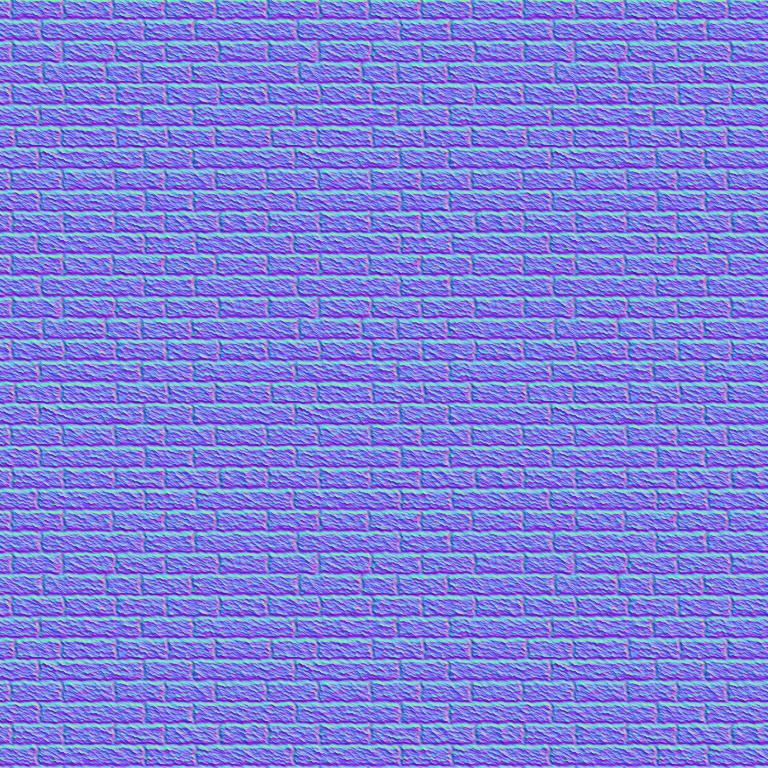
This texture map is drawn by a WebGL 1 fragment shader. Its source:

```glsl
precision highp float;
// Normal map of a rough brick wall: 36 courses, alternating short bricks with
// a long-short-long bond. A height field of bevelled bricks plus stretched
// cellular grain is differentiated; the 12-course tile repeats 3 x 3 times.
uniform vec2 u_resolution;

const float TILE = 12.0; // tile side, in course heights
const float TAU = 6.2831853;

float hash(vec2 p) {
  return fract(sin(dot(p, vec2(127.1, 311.7))) * 4375.85);
}

// Whole-number wrap, safe against rounding at the ends
float wrapIndex(float i, float n) {
  return floor(mod(i + 0.5, n));
}

// Squared distance to the nearest scattered point, wrapping at the tile
float cellular(vec2 p, vec2 frequency) {
  p *= frequency;
  vec2 cell = floor(p);
  vec2 local = p - cell;
  vec2 count = frequency * TILE;
  float nearest = 4.0;
  for (int j = -1; j <= 1; j++) {
    for (int i = -1; i <= 1; i++) {
      vec2 offset = vec2(float(i), float(j));
      vec2 id = vec2(wrapIndex(cell.x + offset.x, count.x),
                     wrapIndex(cell.y + offset.y, count.y));
      vec2 point = vec2(hash(id + 3.1), hash(id + 47.6));
      vec2 d = offset + point - local;
      nearest = min(nearest, dot(d, d));
    }
  }
  return min(nearest, 1.0);
}

// Uneven edges from layered sines with whole periods per tile
vec2 wobble(vec2 p) {
  vec2 a = p * TAU / TILE;
  return vec2(0.03 * sin(19.0 * a.y + 3.0 * a.x) + 0.015 * sin(41.0 * a.y),
              0.022 * sin(11.0 * a.x + 5.0 * a.y) + 0.014 * sin(29.0 * a.x));
}

// Brick relief: x = coverage mask, y = height across the brick
vec2 brick(vec2 p) {
  p += wobble(p) - vec2(0.0, 0.09);
  float course = wrapIndex(floor(p.y), TILE);
  float v = fract(p.y);
  bool longCourse = mod(course, 2.0) < 0.5;
  float x = p.x / 2.4 - (longCourse ? 0.78 : 0.24);

  // Nearest upright joint, and the brick to the right of the last one passed
  float joint = 9.0;
  float brickId = 0.0;
  for (int i = -2; i <= 3; i++) {
    float index = floor(x) + float(i);
    float k = wrapIndex(index, 5.0);
    bool splitJoint = longCourse && k == 1.0 && course == 8.0;
    bool merged = longCourse && (k == 1.0 || k == 4.0) && !splitJoint;
    if (!merged) {
      float at = index + 0.1 * (hash(vec2(k, course)) - 0.5);
      if (splitJoint) at += 0.28;
      joint = min(joint, abs(x - at) * 2.4);
      if (at <= x) brickId = k;
    }
  }

  // Sharp lower edge, longer upper slope, narrow soft ends
  float shift = 0.07 * (hash(vec2(brickId + 8.0, course)) - 0.5);
  float mask = smoothstep(0.02, 0.13 + shift, v)
             * smoothstep(0.01, 0.2 - shift, 1.0 - v)
             * smoothstep(0.02, 0.135, joint);
  return vec2(mask, mask * (0.075 + 0.055 * v));
}

float height(vec2 p) {
  vec2 relief = brick(p);
  vec2 a = p * TAU / TILE;
  // Slanted, gently bent grain; the whole-number shear keeps it wrapping
  vec2 q = p + vec2(p.y, 0.03 * sin(17.0 * a.x + 7.0 * a.y)
                       + 0.02 * sin(47.0 * a.x - 13.0 * a.y));
  float grain = 0.09 * cellular(q, vec2(4.0, 7.0))
              + 0.11 * cellular(q + 0.37, vec2(2.0, 4.0));
  return relief.y + grain * mix(0.35, 1.0, relief.x);
}

void main() {
  vec2 p = gl_FragCoord.xy / u_resolution * 3.0 * TILE;
  vec2 e = vec2(0.03, 0.0);
  vec2 slope = vec2(height(p + e.xy) - height(p - e.xy),
                    height(p + e.yx) - height(p - e.yx)) / (2.0 * e.x);
  vec3 normal = normalize(vec3(-slope, 1.0));

  // Encode, with slightly muted blue
  vec3 color = vec3(0.49, 0.5, 0.46) + normal * vec3(0.48, 0.5, 0.47);
  gl_FragColor = vec4(color, 1.0);
}
```
